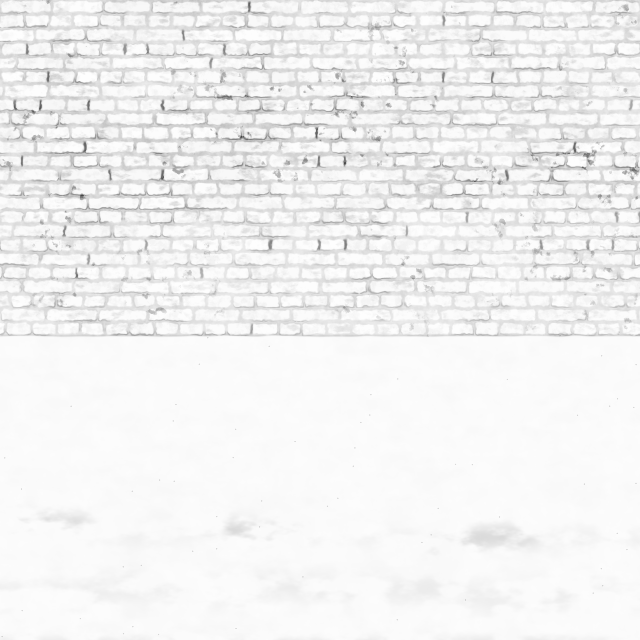
Write a WebGL 2 fragment shader that draws this texture.

```glsl
#version 300 es
precision highp float;
// Whitewashed brick wall above a pale, faintly stained plaster base.

#define PLASTER_TOP 0.475
#define ROWS 24.0
#define LONG_BRICKS 13.0
#define JOINT_JITTER 0.06
#define MORTAR_GAP 0.115
#define CORNER_RADIUS 0.16
#define EDGE_WOBBLE 0.17
#define CRACK_CHANCE 0.09
#define STAIN_DEPTH 0.12

uniform vec2 u_resolution;
out vec4 fragColor;

// Sideways shift of each course, from the plaster upwards
const float courseShift[24] = float[24](
  0.27, 0.95, 0.37, 0.45, 0.15, 0.80, 0.95, 0.26,
  0.00, 0.78, 0.90, 0.25, 0.95, 0.70, 0.85, 0.17,
  0.65, 0.02, 0.00, 0.30, 0.05, 0.74, 0.97, 0.05);

float hash(vec2 p) {
  return fract(sin(dot(p, vec2(127.1, 311.7))) * 43758.5453);
}

float noise(vec2 p) {
  vec2 i = floor(p), f = fract(p);
  f = f * f * (3.0 - 2.0 * f);
  return mix(mix(hash(i), hash(i + vec2(1, 0)), f.x),
             mix(hash(i + vec2(0, 1)), hash(i + vec2(1, 1)), f.x), f.y);
}

float fbm(vec2 p) {
  float sum = 0.0, amp = 0.533;
  for (int i = 0; i < 4; i++) {
    sum += amp * noise(p);
    p = mat2(1.6, 1.2, -1.2, 1.6) * p + 17.3;
    amp *= 0.5;
  }
  return sum;
}

float bell(float x) { return exp(-x * x); }

float roundedBox(vec2 p, vec2 halfSize, float r) {
  vec2 q = abs(p) - halfSize + r;
  return length(max(q, 0.0)) + min(max(q.x, q.y), 0.0) - r;
}

// Position of a vertical joint, in bricks along its course
float jointAt(float i, float row) {
  return i + JOINT_JITTER * (hash(vec2(i, row + 3.0)) - 0.5) * 2.0;
}

float brickWall(vec2 uv, float pixel) {
  float rowHeight = (1.0 - PLASTER_TOP) / ROWS;
  vec2 p = vec2(uv.x, uv.y - PLASTER_TOP) / rowHeight;
  p.y += 0.06 * (noise(p * vec2(0.25, 0.6)) - 0.5);
  float row = clamp(floor(p.y), 0.0, ROWS - 1.0);

  // Courses alternate between short and long bricks
  float count = LONG_BRICKS * (mod(row, 2.0) < 0.5 ? 2.0 : 1.0);
  float pitch = 1.0 / (count * rowHeight);
  float x = uv.x * count - courseShift[int(row)];
  float id = floor(x);
  if (x < jointAt(id, row)) id -= 1.0;
  else if (x > jointAt(id + 1.0, row)) id += 1.0;
  float left = jointAt(id, row), right = jointAt(id + 1.0, row);

  // Worn brick outline
  vec2 local = vec2((x - 0.5 * (left + right)) * pitch, p.y - row - 0.5);
  vec2 wobble = vec2(noise(p * 2.3), noise(p * 2.3 + 41.0)) - 0.5;
  wobble += 0.5 * (vec2(noise(p * 6.0), noise(p * 6.0 + 9.0)) - 0.5);
  local += EDGE_WOBBLE * wobble;
  vec2 halfSize = vec2(0.5 * (right - left) * pitch, 0.5) - MORTAR_GAP;
  halfSize.y -= 0.04 * hash(vec2(id, row));
  float d = roundedBox(local, halfSize, CORNER_RADIUS);
  float soft = max(0.08, 0.7 * pixel / rowHeight);
  float mortarMask = smoothstep(-soft, soft, d);

  // Whitewash hides the joints unevenly, most of all lower down
  float wear = mix(0.65, 1.0, smoothstep(PLASTER_TOP, 0.8, uv.y))
             * (0.3 + 1.4 * fbm(uv * vec2(9.0, 14.0) + 5.0));
  float grain = fbm(p * 2.7);
  float face = 0.995 - 0.02 * hash(vec2(id + 7.0, row)) * wear
             - 0.13 * wear * smoothstep(0.56, 0.85, fbm(p * vec2(1.2, 2.0) + 30.0))
             - 0.035 * smoothstep(0.4, 0.8, grain);
  float mortar = 0.955 - wear * (0.03 + 0.14 * grain);

  // Shadow tucked around the rim, deepest under the brick
  float below = smoothstep(0.1, -0.35, local.y);
  float rim = bell((d - 0.05) / 0.08);
  float patchy = smoothstep(0.42, 0.8, noise(p * vec2(0.7, 1.4) + 60.0));
  mortar -= rim * wear * patchy * (0.06 + 0.17 * below);
  float tone = mix(face, mortar, mortarMask);

  // Dark open cracks in a few upright joints
  float nearest = x - left < right - x ? id : id + 1.0;
  float across = abs((x - jointAt(nearest, row)) * pitch + 0.15 * wobble.x);
  float chance = CRACK_CHANCE * smoothstep(PLASTER_TOP - 0.1, 0.75, uv.y);
  float open = step(1.0 - chance, hash(vec2(nearest, row + 51.0)));
  float span = smoothstep(0.5, 0.25, abs(p.y - row - 0.5));
  tone -= 0.36 * open * span * wear * smoothstep(0.13, 0.02, across);

  // Scattered pits
  float pit = smoothstep(0.66, 0.82, fbm(p * 1.7 + 80.0))
            * smoothstep(0.5, 0.65, noise(p * 0.4));
  return tone - 0.3 * pit * wear;
}

float plaster(vec2 uv) {
  float tone = 0.991 - 0.012 * fbm(uv * 60.0);
  // Three broken smears, dipping to the right, near the foot of the wall
  float sway = 0.02 * (noise(vec2(uv.x * 9.0, 2.0)) - 0.5);
  float height = uv.y - 0.175 + 0.022 * smoothstep(0.5, 0.7, uv.x) + sway;
  float spread = 0.25 + 0.75 * smoothstep(-0.3, 0.7, cos(18.0 * (uv.x - 0.06)));
  float band = spread * bell(height / 0.02)
             + 0.35 * bell((uv.y - 0.075 - sway) / 0.025)
             + 0.4 * exp(-uv.y / 0.008);
  float smear = smoothstep(0.42, 0.78, fbm(uv * vec2(24.0, 46.0) + 11.0));
  tone -= STAIN_DEPTH * smear * (band + 0.06);
  tone -= 0.012 * smoothstep(0.45, 0.75, fbm(uv * 9.0)) * smoothstep(0.3, 0.0, uv.y);
  // Tiny specks
  vec2 cell = floor(uv * 75.0);
  vec2 center = 0.25 + 0.5 * vec2(hash(cell), hash(cell + 19.0));
  float speck = smoothstep(0.13, 0.03, length(fract(uv * 75.0) - center));
  return tone - 0.14 * speck * step(0.975, hash(cell + 37.0));
}

void main() {
  vec2 uv = gl_FragCoord.xy / u_resolution;
  float pixel = 1.0 / u_resolution.y;
  float ledge = PLASTER_TOP + 0.002 * (noise(vec2(uv.x * 40.0, 4.0)) - 0.5);
  float above = smoothstep(-pixel, pixel, uv.y - ledge);
  float tone = mix(plaster(uv), brickWall(uv, pixel), above);
  // Thin shadow where the bricks meet the plaster
  tone -= 0.06 * bell((uv.y - ledge - 0.001) / 0.0018);
  fragColor = vec4(vec3(clamp(tone, 0.0, 1.0)), 1.0);
}
```
